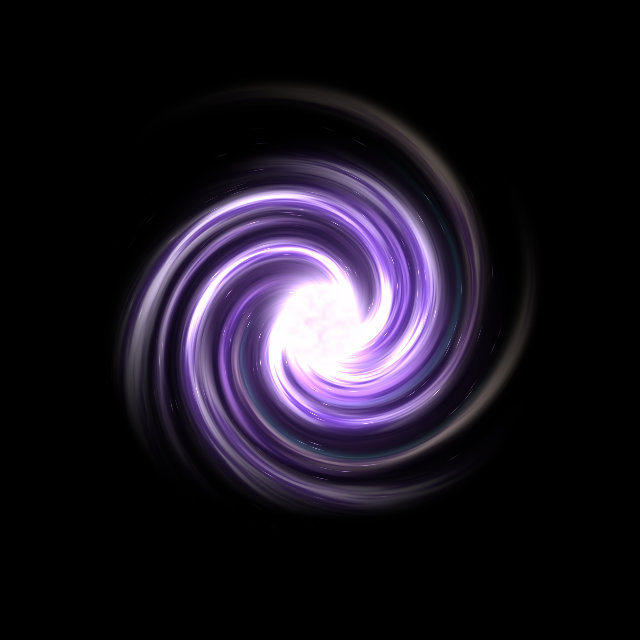
Give the GLSL for this background, as a Shadertoy shader.

```glsl
// A glowing violet spiral galaxy with a white core on black space.

const float TAU = 6.28318;
const vec2 CENTER = vec2(0.0, -0.005);     // offset from the canvas centre
const float TWIST = 2.667;                 // turns per unit of radius
const float OUTER_UNWIND = 0.8;            // twist lost beyond UNWIND_RADIUS
const float UNWIND_RADIUS = 0.26;
const float CORE_RADIUS = 0.068;
const float HALO_RADIUS = 0.13;
const vec3 HALO_COLOR = vec3(0.32, 0.23, 0.42);
const vec3 DUST_COLOR = vec3(0.13, 0.07, 0.20);
const vec3 SHADE_TINT = vec3(0.57, 0.39, 0.80);
const vec3 TEAL = vec3(0.03, 0.13, 0.12);
const vec3 SPARK_COLOR = vec3(0.85, 0.65, 0.95);

// Arms: phase in turns, half width in turns, inner radius, outer radius
const int ARM_COUNT = 11;
const vec4 ARM_SHAPE[ARM_COUNT] = vec4[](
    vec4(0.755, 0.045, 0.00, 0.35),
    vec4(0.856, 0.022, 0.17, 0.33),
    vec4(0.972, 0.038, 0.00, 0.31),
    vec4(0.050, 0.034, 0.19, 0.35),
    vec4(0.190, 0.024, 0.13, 0.38),
    vec4(0.360, 0.045, 0.00, 0.25),
    vec4(0.372, 0.030, 0.20, 0.42),
    vec4(0.580, 0.055, 0.00, 0.29),
    vec4(0.133, 0.026, 0.10, 0.27),
    vec4(0.480, 0.050, 0.00, 0.22),
    vec4(0.680, 0.035, 0.00, 0.25));
const vec3 ARM_COLOR[ARM_COUNT] = vec3[](
    vec3(0.92, 0.86, 1.00),
    vec3(0.62, 0.55, 0.68),
    vec3(0.90, 0.83, 0.98),
    vec3(0.62, 0.58, 0.65),
    vec3(0.42, 0.38, 0.36),
    vec3(0.84, 0.76, 0.98),
    vec3(0.40, 0.36, 0.34),
    vec3(0.92, 0.86, 1.02),
    vec3(0.40, 0.28, 0.50),
    vec3(0.45, 0.30, 0.60),
    vec3(0.38, 0.26, 0.54));

float hash(vec2 p) {
    return fract(sin(dot(p, vec2(127.1, 311.7))) * 43758.5);
}

// Value noise that wraps along x after "period" cells
float wrapNoise(vec2 p, float period) {
    vec2 cell = floor(p);
    vec2 f = fract(p);
    f = f * f * (3.0 - 2.0 * f);
    float x0 = mod(cell.x, period);
    float x1 = mod(cell.x + 1.0, period);
    float low = mix(hash(vec2(x0, cell.y)), hash(vec2(x1, cell.y)), f.x);
    float high = mix(hash(vec2(x0, cell.y + 1.0)), hash(vec2(x1, cell.y + 1.0)), f.x);
    return mix(low, high, f.y);
}

// Fine filaments that follow the arms
float streaks(float phase, float r) {
    float broad = wrapNoise(vec2(phase * 34.0, r * 22.0), 34.0);
    float medium = wrapNoise(vec2(phase * 83.0, r * 34.0 + 7.0), 83.0);
    float fine = wrapNoise(vec2(phase * 170.0, r * 60.0 + 19.0), 170.0);
    return 0.45 * broad + 0.33 * medium + 0.22 * fine;
}

float band(float phase, float middle, float width) {
    float d = (fract(phase - middle + 0.5) - 0.5) / width;
    return exp(-d * d);
}

// Short bright dashes scattered along the arms
float sparks(float phase, float r) {
    vec2 grid = vec2(phase * 110.0, r * 130.0);
    vec2 cell = vec2(mod(floor(grid.x), 110.0), floor(grid.y));
    vec2 d = (fract(grid) - 0.5) / vec2(0.22, 0.42);
    return step(0.95, hash(cell + 31.0)) * hash(cell + 57.0) * exp(-2.0 * dot(d, d));
}

void mainImage(out vec4 fragColor, in vec2 fragCoord) {
    vec2 p = (fragCoord - 0.5 * iResolution.xy) / iResolution.y - CENTER;
    float r = length(p);

    // Unwind the spiral so that each arm has a constant phase
    float winding = TWIST * r - OUTER_UNWIND * max(r - UNWIND_RADIUS, 0.0);
    float phase = fract(atan(p.y, p.x) / TAU - winding);
    float warp = wrapNoise(vec2(phase * 9.0, r * 18.0), 9.0) - 0.5;
    float bent = phase + 0.022 * warp;
    float streak = streaks(phase, r);

    // Dust and arms
    vec3 color = DUST_COLOR * (1.0 - smoothstep(0.12, 0.31, r));
    for (int i = 0; i < ARM_COUNT; i++) {
        vec4 arm = ARM_SHAPE[i];
        float reach = 1.0 - smoothstep(0.6 * arm.w, arm.w, r);
        reach *= smoothstep(arm.z - 0.03, arm.z + 0.03, r + step(arm.z, 0.0));
        color += ARM_COLOR[i] * reach * band(bent, arm.x, arm.y);
    }

    // Filament shading, strongest in the darker parts
    float light = smoothstep(0.25, 0.65, streak);
    color *= mix(SHADE_TINT, vec3(1.08), light) * (0.65 + 0.6 * streak);

    // Teal edges and sparks
    float teal = band(bent, 0.22, 0.016) + band(bent, 0.45, 0.016);
    color += TEAL * teal * smoothstep(0.09, 0.14, r) * (1.0 - smoothstep(0.2, 0.3, r));
    color += SPARK_COLOR * sparks(phase, r) * (1.0 - smoothstep(0.12, 0.36, r));

    // Halo and core, with faint pink clouds inside
    color += HALO_COLOR * exp(-pow(r / HALO_RADIUS, 2.0));
    color += 1.5 * exp(-pow(r / CORE_RADIUS, 3.0));
    float cloud = wrapNoise(p * 65.0 + 40.0, 512.0) * wrapNoise(p * 140.0 + 90.0, 512.0);
    color = min(color, vec3(1.0));
    color -= vec3(0.02, 0.20, 0.04) * cloud * exp(-pow(r / 0.045, 2.0));

    fragColor = vec4(clamp(color, 0.0, 1.0), 1.0);
}
```
